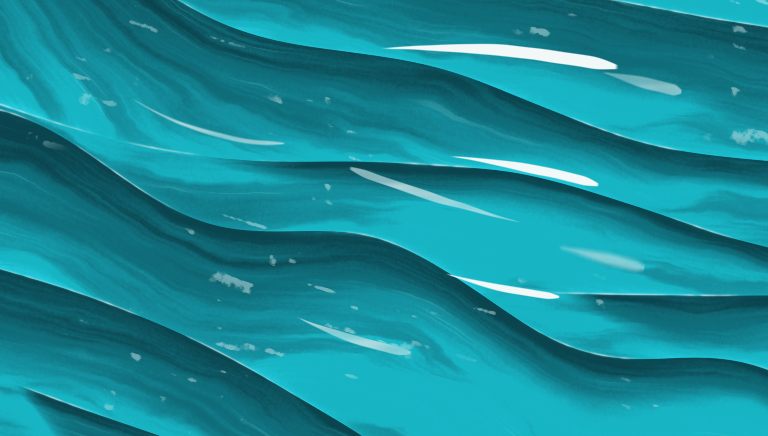
Write a Shadertoy shader that draws this texture.

```glsl
float hash(vec2 p) {
    vec3 q = fract(vec3(p.xyx) * 0.1031);
    q += dot(q, q.yzx + 33.33);
    return fract((q.x + q.y) * q.z);
}

float noise(vec2 p) {
    vec2 i = floor(p), f = fract(p);
    f = f * f * (3.0 - 2.0 * f);
    return mix(mix(hash(i), hash(i + vec2(1, 0)), f.x),
               mix(hash(i + vec2(0, 1)), hash(i + vec2(1, 1)), f.x), f.y);
}

float fbm(vec2 p) {
    float sum = 0.0, gain = 0.5;
    for (int i = 0; i < 5; i++) {
        sum += gain * noise(p);
        p = p * 2.03 + 17.3;
        gain *= 0.5;
    }
    return sum;
}

// One fold of paint: x of surface is body tone, y is white sheen.
// d is the depth below the crest, shade the width of its shadow.
void fold(inout vec2 surface, vec2 p, float d, float shade, float reveal, float seed) {
    float wobble = fbm(p * vec2(3.0, 6.0) + seed) - 0.5;
    float streak = fbm(vec2(p.x * 2.2 + seed, d * 30.0 + wobble * 3.0));
    float swath = fbm(vec2(p.x * 1.7 - seed, d * 13.0 + wobble * 2.0));
    float hair = noise(vec2(p.x * 5.0 + seed, d * 170.0 + wobble * 14.0));
    float depth = d + wobble * min(shade, 0.12) * 0.7;
    float lit = smoothstep(0.5 * shade, 1.5 * shade + 0.004, depth);
    float tone = 0.09 + 0.27 * smoothstep(0.0, 0.7 * shade + 0.003, d) + 0.64 * lit;
    tone = mix(0.88, tone, smoothstep(0.0, 0.045, shade));
    tone += (streak - 0.48) * mix(0.5, 0.22, lit) + (hair - 0.5) * mix(0.09, 0.04, lit);
    tone -= 0.4 * lit * smoothstep(0.42, 0.68, swath);
    float scratch = smoothstep(0.8, 1.0, hair) * smoothstep(0.5, 0.7, streak);

    // The lip above the crest catches light before the fold covers it
    surface.x += 0.2 * reveal * exp(min(d, 0.0) / 0.016);
    float cover = smoothstep(-0.0015, 0.0015, d) * reveal;
    surface = mix(surface, vec2(tone, 0.15 * scratch), cover);
    float broken = smoothstep(0.3, 0.7, noise(vec2(p.x * 8.0, seed)))
                 * (0.3 + 0.7 * noise(vec2(p.x * 60.0, seed)));
    surface.y += 0.75 * reveal * broken * exp(-pow((d + 0.001) / 0.0025, 2.0));
}

// Curved reflection from a to b, tapered at its start
float gloss(vec2 p, vec2 a, vec2 b, float bend, float width, float soft) {
    vec2 axis = b - a, q = p - a;
    float u = dot(q, axis) / dot(axis, axis);
    float v = (axis.x * q.y - axis.y * q.x) / length(axis) - bend * 4.0 * u * (1.0 - u);
    v += (noise(p * vec2(14.0, 30.0)) - 0.5) * 0.003;
    float halfWidth = width * smoothstep(-0.1, 0.6, u) * smoothstep(1.06, 0.88, u);
    float ends = smoothstep(0.0, 0.06, u) * smoothstep(1.0, 0.98, u);
    return ends * smoothstep(soft, -soft, abs(v) - halfWidth);
}

vec3 paint(float t) {
    vec3 c = mix(vec3(0.04, 0.27, 0.31), vec3(0.06, 0.43, 0.48), smoothstep(0.0, 0.36, t));
    c = mix(c, vec3(0.08, 0.57, 0.63), smoothstep(0.33, 0.68, t));
    c = mix(c, vec3(0.09, 0.71, 0.77), smoothstep(0.62, 0.95, t));
    return mix(c, vec3(0.13, 0.79, 0.86), smoothstep(1.0, 1.25, t));
}

void mainImage(out vec4 fragColor, in vec2 fragCoord) {
    // Height units, measured downwards from the top edge
    vec2 p = vec2(fragCoord.x, iResolution.y - fragCoord.y) / iResolution.y;
    vec2 q = p + 0.008 * (vec2(noise(p * 5.0), noise(p * 5.0 + 40.0)) - 0.5);
    float x = q.x, y = q.y;

    // Crests from top to bottom
    float upper = -0.05 + 0.24 * x + 0.026 * sin(6.28 * (x - 1.25))
                - 0.07 * exp(4.0 * (0.41 - x));
    float middle = 0.24 + 0.17 * x + 0.042 * sin(4.05 * x);
    float main = 0.302 + 0.338 * x + 0.05 * sin(7.3 * (x - 0.25));
    float lower = 0.62 + 0.46 * x - 0.045 * sin(3.8 * x);
    float upperShade = max(0.28 - 0.14 * x, 0.06) + 0.25 * exp(-6.0 * x);

    vec2 surface = vec2(0.95, 0.0);
    fold(surface, p, y - 0.19 * (x - 1.42), 0.17, 1.0, 3.0);
    fold(surface, p, y - upper, upperShade, 1.0, 11.0);
    fold(surface, p, y - middle, 0.065 * smoothstep(0.3, 1.0, x), 1.0, 23.0);
    fold(surface, p, y - 0.67 - 0.02 * (x - 1.28), 0.1 * smoothstep(1.2, 1.6, x),
         smoothstep(1.15, 1.4, x), 31.0);
    fold(surface, p, y - main, max(0.26 - 0.11 * x, 0.07), 1.0, 47.0);
    fold(surface, p, y - lower, 0.18, 1.0, 59.0);
    fold(surface, p, y - 0.87 - 0.36 * x, 0.1 * smoothstep(0.0, 0.2, x), 1.0, 71.0);

    // Wet reflections, bright then faint
    float white = gloss(p, vec2(0.87, 0.113), vec2(1.42, 0.155), -0.018, 0.014, 0.002);
    white = max(white, gloss(p, vec2(1.03, 0.358), vec2(1.375, 0.425), -0.008, 0.01, 0.002));
    white = max(white, gloss(p, vec2(1.02, 0.627), vec2(1.285, 0.681), 0.006, 0.008, 0.002));
    float pale = gloss(p, vec2(1.2, 0.51), vec2(0.8, 0.383), -0.008, 0.009, 0.002);
    pale = max(pale, gloss(p, vec2(0.68, 0.725), vec2(0.945, 0.81), 0.01, 0.01, 0.002));
    pale = max(pale, gloss(p, vec2(0.3, 0.225), vec2(0.655, 0.33), 0.025, 0.005, 0.003));
    pale = max(pale, 0.8 * gloss(p, vec2(1.28, 0.565), vec2(1.48, 0.615), 0.0, 0.012, 0.009));
    pale = max(pale, 0.8 * gloss(p, vec2(1.38, 0.165), vec2(1.565, 0.21), 0.0, 0.013, 0.003));
    pale *= 0.55 + 0.3 * noise(p * vec2(12.0, 70.0));

    // Sparse ragged smears of light
    float smear = noise(vec2(p.x * 16.0, (p.y - 0.3 * p.x) * 50.0)) + 0.4 * fbm(p * 45.0);
    float glint = smoothstep(1.08, 1.18, smear) * smoothstep(0.5, 0.7, noise(p * 4.0 + 9.0));

    vec3 color = paint(surface.x + 0.05 * (noise(p * 230.0) - 0.5));
    float sheen = clamp(max(surface.y, max(pale, 0.5 * glint)), 0.0, 1.0);
    color = mix(color, vec3(0.80, 0.90, 0.91), sheen);
    color = mix(color, vec3(0.95, 0.97, 0.97), white);
    fragColor = vec4(color, 1.0);
}
```
